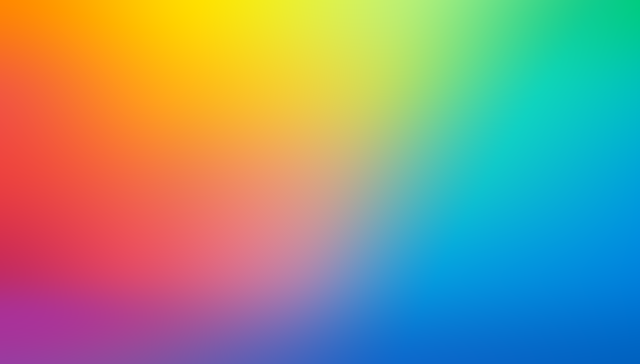
A Shadertoy shader for this background:

```glsl
#define EDGE_BASE 0.625
#define EDGE_SLOPE 0.22
#define EDGE_BEND 0.10
#define GLOW_CENTER vec2(0.02, 0.12)
#define GLOW_SCALE vec2(4.5, 11.0)
#define GLOW_COLOR vec3(0.66, 0.19, 0.64)
#define GLOW_STRENGTH 0.65

// Smooth curve through five evenly spaced colours, t from 0 to 4
vec3 spline(vec3 colors[5], float t) {
    int i = int(clamp(floor(t), 0.0, 3.0));
    float f = t - float(i);
    vec3 before = colors[max(i - 1, 0)];
    vec3 start = colors[i];
    vec3 end = colors[i + 1];
    vec3 after = colors[min(i + 2, 4)];
    vec3 linear = end - before;
    vec3 square = 2.0 * before - 5.0 * start + 4.0 * end - after;
    vec3 cubic = 3.0 * (start - end) + after - before;
    return start + 0.5 * f * (linear + f * (square + f * cubic));
}

// Vertical ramps, listed from bottom to top
vec3 crimsonRamp(float t) {
    return spline(vec3[5](vec3(0.59, 0.24, 0.63), vec3(0.77, 0.17, 0.37),
        vec3(0.92, 0.25, 0.25), vec3(0.95, 0.35, 0.24), vec3(1.0, 0.53, 0.0)), t);
}

vec3 amberRamp(float t) {
    return spline(vec3[5](vec3(0.53, 0.31, 0.62), vec3(0.88, 0.31, 0.42),
        vec3(0.95, 0.45, 0.29), vec3(1.0, 0.69, 0.09), vec3(1.0, 0.88, 0.0)), t);
}

vec3 hazeRamp(float t) {
    return spline(vec3[5](vec3(0.33, 0.38, 0.72), vec3(0.72, 0.51, 0.66),
        vec3(0.83, 0.65, 0.52), vec3(0.83, 0.85, 0.34), vec3(0.73, 0.94, 0.45)), t);
}

vec3 tealRamp(float t) {
    return spline(vec3[5](vec3(0.05, 0.41, 0.80), vec3(0.02, 0.62, 0.87),
        vec3(0.06, 0.77, 0.80), vec3(0.06, 0.83, 0.73), vec3(0.05, 0.80, 0.55)), t);
}

vec3 blueRamp(float t) {
    return spline(vec3[5](vec3(0.0, 0.38, 0.75), vec3(0.0, 0.51, 0.86),
        vec3(0.0, 0.63, 0.85), vec3(0.0, 0.75, 0.74), vec3(0.0, 0.80, 0.50)), t);
}

void mainImage(out vec4 fragColor, in vec2 fragCoord) {
    vec2 uv = fragCoord / iResolution.xy;
    float height = 4.0 * uv.y;

    // Leaning border between the warm sweep and the blue field
    float edge = EDGE_BASE + uv.y * (EDGE_SLOPE + EDGE_BEND * uv.y);
    vec3 teal = tealRamp(height);

    // Warm sweep, following the border
    float sweep = 3.0 * min(uv.x / edge, 1.0);
    vec3 color = spline(vec3[5](crimsonRamp(height), amberRamp(height),
        hazeRamp(height), teal, teal), sweep);

    // Violet glow low on the left
    vec2 offset = (uv - GLOW_CENTER) * GLOW_SCALE;
    color = mix(color, GLOW_COLOR, GLOW_STRENGTH * exp(-dot(offset, offset)));

    // Blue field beyond the border
    float depth = clamp((uv.x - edge) / (1.0 - edge), 0.0, 1.0);
    color = mix(color, blueRamp(height), depth);

    fragColor = vec4(clamp(color, 0.0, 1.0), 1.0);
}
```
